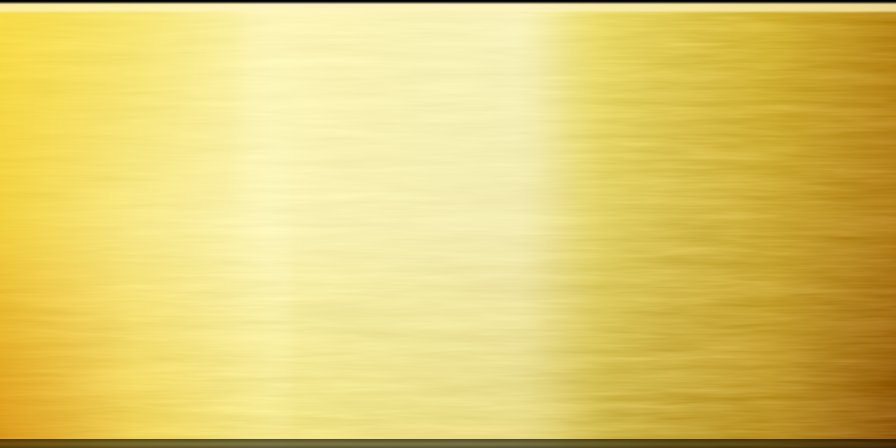
Reproduce this texture procedurally as a WebGL 1 fragment shader.

```glsl
precision highp float;
// Brushed gold plate: a pale sheen fades to amber on the left and bronze on
// the right. Three horizontal colour ramps are blended by height, then
// stretched gradient noise adds the brushing and thin bands form the rims.

uniform vec2 u_resolution;

vec2 hashGradient(vec2 cell) {
    vec2 k = vec2(dot(cell, vec2(127.1, 311.7)), dot(cell, vec2(269.5, 183.3)));
    return fract(sin(k) * 43758.5) * 2.0 - 1.0;
}

float gradientNoise(vec2 p) {
    vec2 i = floor(p);
    vec2 f = fract(p);
    vec2 w = f * f * f * (f * (f * 6.0 - 15.0) + 10.0);
    float a = dot(hashGradient(i), f);
    float b = dot(hashGradient(i + vec2(1.0, 0.0)), f - vec2(1.0, 0.0));
    float c = dot(hashGradient(i + vec2(0.0, 1.0)), f - vec2(0.0, 1.0));
    float d = dot(hashGradient(i + vec2(1.0, 1.0)), f - vec2(1.0, 1.0));
    return mix(mix(a, b, w.x), mix(c, d, w.x), w.y);
}

// Sum of long, thin strokes at growing frequencies.
float brushedGrain(vec2 p) {
    float sum = 0.0;
    float weight = 0.5;
    vec2 scale = vec2(2.2, 38.0);
    for (int octave = 0; octave < 4; octave++) {
        sum += weight * gradientNoise(p * scale + float(octave) * 17.3);
        scale *= vec2(1.9, 1.75);
        weight *= 0.85;
    }
    return sum;
}

float rise(float a, float b, float x) {
    return clamp((x - a) / (b - a), 0.0, 1.0);
}

// Colour ramp from the left side, over the sheen, to the right side.
vec3 metalRamp(float x, vec3 left, vec3 warm, vec3 pale, vec3 sheen,
               vec3 shade, vec3 dark, vec3 right) {
    vec3 c = mix(left, warm, rise(0.0, 0.15, x));
    c = mix(c, pale, rise(0.15, 0.30, x));
    c = mix(c, sheen, rise(0.30, 0.59, x));
    c = mix(c, shade, smoothstep(0.57, 0.68, x));
    c = mix(c, dark, rise(0.66, 0.86, x));
    return mix(c, right, rise(0.86, 1.0, x));
}

vec3 plateColour(vec2 uv) {
    vec3 top = metalRamp(uv.x,
        vec3(0.97, 0.86, 0.28), vec3(0.97, 0.90, 0.44), vec3(0.98, 0.95, 0.69),
        vec3(0.97, 0.95, 0.73), vec3(0.92, 0.86, 0.41), vec3(0.83, 0.71, 0.20),
        vec3(0.73, 0.54, 0.10));
    vec3 middle = metalRamp(uv.x,
        vec3(0.95, 0.82, 0.25), vec3(0.97, 0.91, 0.53), vec3(0.98, 0.95, 0.70),
        vec3(0.95, 0.92, 0.69), vec3(0.89, 0.83, 0.41), vec3(0.80, 0.67, 0.21),
        vec3(0.70, 0.50, 0.10));
    vec3 bottom = metalRamp(uv.x,
        vec3(0.87, 0.61, 0.11), vec3(0.94, 0.83, 0.34), vec3(0.95, 0.90, 0.52),
        vec3(0.90, 0.85, 0.51), vec3(0.82, 0.73, 0.30), vec3(0.74, 0.58, 0.15),
        vec3(0.58, 0.36, 0.06));
    vec3 c = mix(bottom, middle, rise(0.02, 0.50, uv.y));
    return mix(c, top, rise(0.50, 0.96, uv.y));
}

// Soft vertical reflections near the left end of the sheen.
float reflections(vec2 uv) {
    float upper = smoothstep(0.25, 0.28, uv.x) * (1.0 - smoothstep(0.28, 0.40, uv.x));
    float lower = smoothstep(0.17, 0.30, uv.x) * (1.0 - smoothstep(0.315, 0.335, uv.x));
    return mix(lower, upper, smoothstep(0.35, 0.75, uv.y));
}

void main() {
    vec2 uv = gl_FragCoord.xy / u_resolution;
    vec2 p = gl_FragCoord.xy / u_resolution.y;
    float pixel = 1.0 / u_resolution.y;

    vec3 colour = plateColour(uv);
    colour += vec3(0.006, 0.010, 0.028) * reflections(uv);

    // Brushing grows stronger toward the darker, right-hand side.
    float contrast = 0.05 + 0.08 * smoothstep(0.55, 0.80, uv.x);
    contrast += 0.035 * (1.0 - smoothstep(0.0, 0.65, uv.y));
    colour += vec3(0.75, 0.85, 1.0) * brushedGrain(p) * contrast;

    // Bright bevel below the black upper rim.
    float depth = 1.0 - uv.y;
    float bevel = 1.0 - smoothstep(0.022, 0.022 + max(0.009, pixel), depth);
    vec3 bevelColour = mix(colour, vec3(1.0, 0.96, 0.75), 0.72);
    colour = mix(colour, bevelColour, bevel);
    colour *= smoothstep(0.002, 0.002 + max(0.009, 1.5 * pixel), depth);

    // Shadowed lower rim, darkest at its two edges.
    float rim = 1.0 - smoothstep(0.020 - 0.5 * pixel, 0.020 + 0.5 * pixel, uv.y);
    float rimLight = 0.36 + 0.16 * (1.0 - rise(0.0, 0.010, abs(uv.y - 0.009)));
    colour *= mix(1.0, rimLight, rim);

    gl_FragColor = vec4(clamp(colour, 0.0, 1.0), 1.0);
}
```
